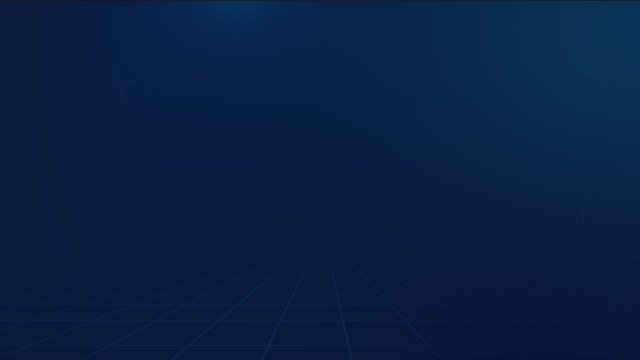
Write a Shadertoy shader that draws this background.

```glsl
const vec3 LOW_NAVY    = vec3(0.037, 0.110, 0.243);
const vec3 HIGH_NAVY   = vec3(0.035, 0.127, 0.278);
const vec3 EDGE_NAVY   = vec3(0.037, 0.106, 0.230);
const vec3 CORNER_BLUE = vec3(0.026, 0.078, 0.222);
const vec3 TEAL        = vec3(0.048, 0.228, 0.362);
const vec3 LAMP_HALO   = vec3(0.036, 0.158, 0.350);
const vec3 LAMP_CORE   = vec3(0.040, 0.260, 0.420);
const vec3 GRID_CYAN   = vec3(0.100, 0.300, 0.510);
const vec3 GRID_BLUE   = vec3(0.048, 0.135, 0.420);
const vec3 ORNAMENT    = vec3(0.100, 0.280, 0.400);
const vec3 TOP_RULE    = vec3(0.060, 0.085, 0.140);

// Lengths are fractions of the canvas height.
const vec2  VANISHING   = vec2(0.898, 0.354);
const float RAY_SPACING = 0.706;
const float RAY_PHASE   = 0.315;
const float ROW_SPACING = 0.90;
const float ROW_PHASE   = 0.54;
const float LINE_WIDTH  = 0.0022;
const float HEX_FLATTEN = 1.25;
const vec2  LAMP_POS    = vec2(0.655, 1.01);
const vec2  TEAL_POS    = vec2(1.76, 0.92);
const vec2  CORNER_POS  = vec2(1.50, 0.06);
const vec2  DIAL_POS    = vec2(1.775, 0.405);

float glow(vec2 offset, vec2 size) {
    vec2 q = offset / size;
    return exp(-dot(q, q));
}

// Soft coverage of a line at the given distance.
float stroke(float dist, float width) {
    float soft = max(width * 0.5, 0.75 / iResolution.y);
    return 1.0 - smoothstep(width * 0.5 - soft * 0.5, width * 0.5 + soft, abs(dist));
}

// Distance to the nearest whole number.
float nearestInteger(float x) {
    return abs(fract(x + 0.5) - 0.5);
}

float hexagon(vec2 p, float radius) {
    p = abs(p);
    return max(p.y * 0.866 + p.x * 0.5, p.x) - radius * 0.866;
}

// Three flattened hexagons: one above a neighbouring pair.
float hexCluster(vec2 p, float radius, float topShift) {
    float pitch = radius * 1.84;
    float lines = 0.0;
    p.y *= HEX_FLATTEN;
    for (int i = 0; i < 3; i++) {
        float side = float(i) - 0.5;
        vec2 center = i < 2 ? vec2(side * pitch, 0.0) : vec2(topShift, radius * 1.58);
        lines = max(lines, stroke(hexagon(p - center, radius), LINE_WIDTH));
    }
    return lines;
}

vec3 backdrop(vec2 p) {
    vec3 color = mix(LOW_NAVY, HIGH_NAVY, smoothstep(0.25, 0.90, p.y));
    color = mix(color, EDGE_NAVY, 1.0 - smoothstep(0.0, 0.45, p.x));
    color = mix(color, CORNER_BLUE, 0.75 * glow(p - CORNER_POS, vec2(0.42, 0.22)));
    color = mix(color, TEAL, 0.74 * glow(p - TEAL_POS, vec2(0.52, 0.42)));
    color = mix(color, LAMP_HALO, 0.60 * glow(p - LAMP_POS, vec2(0.26, 0.18)));
    color = mix(color, LAMP_CORE, 0.52 * glow(p - LAMP_POS, vec2(0.10, 0.075)));
    return color;
}

// Perspective floor: coverage of the rays and the rows.
float floorGrid(vec2 p) {
    float depth = max(VANISHING.y - p.y, 0.002);
    float slope = (p.x - VANISHING.x) / depth;
    float rayDist = nearestInteger(slope / RAY_SPACING - RAY_PHASE)
                  * RAY_SPACING * depth / sqrt(1.0 + slope * slope);
    float rowDist = nearestInteger(1.0 / depth / ROW_SPACING - ROW_PHASE)
                  * ROW_SPACING * depth * depth;
    float near = smoothstep(0.05, 0.34, depth);
    float center = glow(vec2(p.x - VANISHING.x, 0.0), vec2(0.48, 1.0));
    float steep = 1.0 / (1.0 + 0.05 * slope * slope);
    float rays = stroke(rayDist, LINE_WIDTH) * mix(0.25, 0.48, center) * steep
               * (0.28 + 0.72 * near) * smoothstep(0.05, 0.11, depth);
    float rows = stroke(rowDist, LINE_WIDTH) * mix(0.18, 0.20, center)
               * smoothstep(0.08, 0.28, depth);
    return max(rays, rows);
}

// Two partial rings cut off by the right border.
float dial(vec2 p) {
    vec2 q = p - DIAL_POS;
    float r = length(q);
    float span = smoothstep(-0.14, -0.11, q.y) * (1.0 - smoothstep(0.06, 0.10, q.y));
    float inner = max(stroke(r - 0.118, LINE_WIDTH), 0.5 * stroke(r - 0.108, LINE_WIDTH));
    return max(span * stroke(r - 0.155, LINE_WIDTH), inner);
}

void mainImage(out vec4 fragColor, in vec2 fragCoord) {
    vec2 p = fragCoord / iResolution.y;
    vec3 color = backdrop(p);

    // Floor lines turn from cyan to deep blue on the right
    vec3 gridColor = mix(GRID_CYAN, GRID_BLUE, smoothstep(0.95, 1.35, p.x));
    color = mix(color, gridColor, floorGrid(p));

    // Faint ornaments
    float hexes = max(0.12 * hexCluster(p - vec2(0.338, 0.746), 0.043, 0.012),
                      0.17 * hexCluster(p - vec2(1.670, 0.754), 0.070, -0.022));
    color = mix(color, ORNAMENT, max(hexes, 0.16 * dial(p)));

    // Border shading
    color *= mix(0.95, 1.0, smoothstep(0.0, 0.02, p.y));
    color = mix(color, TOP_RULE, 0.70 * smoothstep(0.9965, 0.9985, p.y));
    fragColor = vec4(color, 1.0);
}
```
